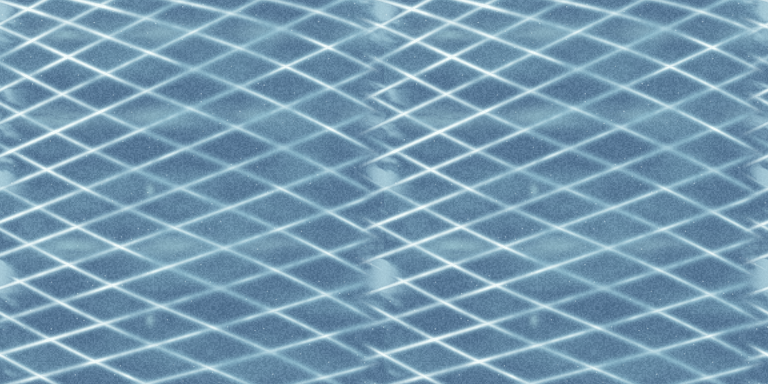
A Shadertoy shader for this texture:

```glsl
// Pale curved net of crossing strands over mottled blue water, two tiles across.

const float TILE = 384.0;                     // design units per tile side
const float TAU  = 6.28318;
const vec3 DEEP  = vec3(0.335, 0.465, 0.585);
const vec3 WATER = vec3(0.405, 0.555, 0.655);
const vec3 MIST  = vec3(0.62, 0.78, 0.82);
const vec3 HALO  = vec3(0.56, 0.75, 0.82);
const vec3 GLINT = vec3(0.94, 0.98, 0.98);

float hash(vec2 p) {
    vec3 q = fract(vec3(p.xyx) * 0.1031);
    q += dot(q, q.yzx + 33.33);
    return fract((q.x + q.y) * q.z);
}

float noise(vec2 p) {
    vec2 i = floor(p), f = fract(p);
    f = f * f * (3.0 - 2.0 * f);
    return mix(mix(hash(i), hash(i + vec2(1, 0)), f.x),
               mix(hash(i + vec2(0, 1)), hash(i + vec2(1, 1)), f.x), f.y);
}

float fbm(vec2 p) {
    float sum = 0.0, amp = 0.5;
    for (int i = 0; i < 4; i++) {
        sum += amp * noise(p);
        p = p * 2.03 + 7.1;
        amp *= 0.5;
    }
    return sum;
}

float bell(float d, float width) {
    d /= width;
    return exp(-d * d);
}

// Soft ellipse, 1 at its centre
float blob(vec2 p, vec2 centre, vec2 radius) {
    vec2 d = (p - centre) / radius;
    return exp(-dot(d, d));
}

// Strand profile: x = halo, y = bright core
vec2 strand(float phase, float spacing, float shine, vec2 p, float seed) {
    float id = floor(phase + 0.5);
    float d = (phase - id) * spacing * 0.9;
    float wear = fbm(vec2(p.x / 32.0 + seed, id * 5.3 + seed));
    float core = bell(d, 1.2 + 0.8 * shine) * clamp(shine + 1.6 * (wear - 0.5), 0.08, 1.0);
    return vec2(bell(d, 3.5) * (0.6 + 0.5 * wear), core);
}

// Two families of strands; p.y runs downward
vec2 net(vec2 p) {
    float u = p.x / TILE;

    // Rising strands fan out toward the right
    float riseGap = 33.0 + 9.5 * u;
    float riseStart = 189.0 - 167.0 * u + 10.0 * u * (1.0 - u);
    float riseShine = 0.32 + 0.45 * bell(u - 0.12, 0.25);
    vec2 rise = strand((p.y - riseStart) / riseGap, riseGap, riseShine, p, 3.0);

    // Falling strands sway gently and crowd together at the top
    float fallGap = 42.0;
    float crowd = exp(-max(p.y, 0.0) / 25.0);
    float fallY = p.y - 25.0 * crowd - 187.0 - 180.0 * u - 4.0 * sin(TAU * u);
    float fallShine = 0.3 + 0.35 * bell(u - 0.16, 0.2) + 0.2 * bell(p.y, 90.0);
    vec2 fall = strand(fallY / fallGap, fallGap / (1.0 + crowd), fallShine, p, 17.0);

    float knot = rise.x * fall.x;
    return vec2(1.0 - (1.0 - rise.x) * (1.0 - fall.x),
                min(max(rise.y, fall.y) + 0.4 * knot, 1.0));
}

// Pale streaks lying in rows between the strands
float mist(vec2 p) {
    float sum = 0.0;
    for (int row = 0; row < 3; row++) {
        float r = float(row);
        float y = 35.0 + 61.0 * r + 22.0 * r * r;
        for (int k = 0; k < 4; k++) {
            float x = 62.0 + 100.0 * float(k);
            vec2 centre = vec2(x + 8.0 * sin(r * 4.0), y + 3.0 * sin(x + r));
            sum += blob(p, centre, vec2(36.0, 10.0)) * (1.0 - 0.22 * float(k));
        }
    }
    float ragged = smoothstep(0.15, 0.6, fbm(p / vec2(36.0, 9.0)));
    return min(sum, 1.0) * (0.25 + 0.75 * ragged);
}

// Faint specks on a jittered grid
float flecks(vec2 p, float cell) {
    vec2 id = floor(p / cell);
    vec2 centre = 0.25 + 0.5 * vec2(hash(id + 4.0), hash(id + 9.0));
    float d = length(fract(p / cell) - centre) * cell;
    return smoothstep(0.8, 1.0, hash(id)) * (1.0 - smoothstep(0.2, 1.3, d));
}

void mainImage(out vec4 fragColor, in vec2 fragCoord) {
    vec2 uv = fragCoord / iResolution.xy;
    vec2 p = vec2(fract(uv.x * 2.0), 1.0 - uv.y) * TILE;

    // Water: broad mottling, fine grain and mist
    float grain = noise(p * 0.75) - 0.5;
    vec3 color = mix(DEEP, WATER, smoothstep(0.3, 0.8, fbm(p / vec2(60.0, 30.0))));
    color += 0.075 * grain;
    color = mix(color, MIST, 0.8 * mist(p));

    // Small pale smudges
    for (int i = 0; i < 2; i++) {
        vec2 centre = vec2(150.0, 190.0 + 130.0 * float(i));
        color = mix(color, MIST, 0.7 * blob(p, centre, vec2(4.5, 6.5)));
    }

    // Net, cross-faded into the next tile with a smeared seam
    float seam = smoothstep(0.92, 1.0, p.x / TILE);
    vec2 lines = mix(net(p), net(p - vec2(TILE, 0.0)), seam);
    float offset = p.x - TILE * step(0.5, p.x / TILE);
    float smear = bell(offset, 22.0) * smoothstep(0.42, 0.68, fbm(vec2(offset / 40.0, (p.y - 0.4 * offset) / 18.0) + 5.0));
    color = mix(color, HALO, max(0.9 * lines.x, 0.8 * smear));
    color = mix(color, GLINT, max(lines.y, 0.3 * smear * smear));
    color = mix(color, GLINT, 0.4 * flecks(p, 9.0));

    fragColor = vec4(clamp(color + 0.03 * grain, 0.0, 1.0), 1.0);
}
```
